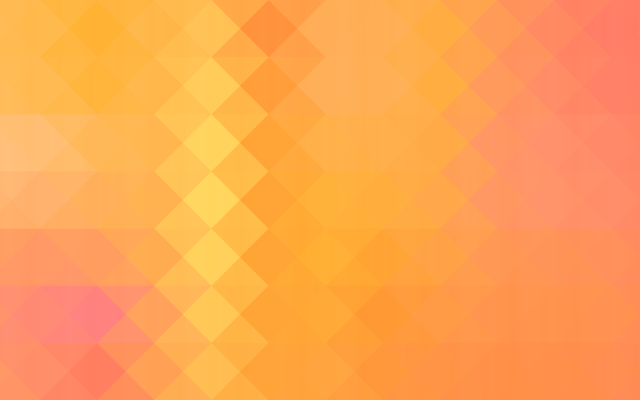
Reproduce this background procedurally as a WebGL 1 fragment shader.

```glsl
precision highp float;
// Seven rows of small diamonds with half diamonds filling the gaps between them.
// Each facet takes one flat colour from a soft field of amber, yellow and coral
// pools; faint vertical streaks are added and supersampling smooths the edges.
uniform vec2 u_resolution;

const float ROWS = 7.0;
const float MID_COLUMN = 5.9;    // column coordinate at the canvas centre
const float SAMPLES = 3.0;       // supersampling steps per axis

// Blend a pool of colour into the field around a cell.
vec3 pool(vec3 base, vec2 cell, vec2 centre, vec2 radius, vec2 greenBlue) {
  vec2 d = (cell - centre) / radius;
  return mix(base, vec3(1.0, greenBlue), exp(-dot(d, d)));
}

// Colour field, in columns from the left and rows from the top.
vec3 field(vec2 cell) {
  vec3 amber = vec3(1.0, 0.68, 0.29);
  vec3 coral = vec3(1.0, 0.52, 0.40);
  vec3 c = mix(amber, coral, smoothstep(6.5, 12.0, cell.x));

  // left: pale amber, gold, peach, then salmon and pink
  c = pool(c, cell, vec2(1.0, 0.5), vec2(3.0, 2.6), vec2(0.74, 0.34));
  c = pool(c, cell, vec2(2.0, 0.3), vec2(0.9, 1.4), vec2(0.70, 0.20));
  c = pool(c, cell, vec2(0.4, 2.4), vec2(1.4, 0.9), vec2(0.77, 0.52));
  c = pool(c, cell, vec2(0.8, 5.2), vec2(1.8, 1.8), vec2(0.55, 0.45));
  c = pool(c, cell, vec2(2.0, 5.0), vec2(0.8, 0.7), vec2(0.51, 0.51));
  c = pool(c, cell, vec2(2.0, 6.2), vec2(0.8, 0.7), vec2(0.49, 0.38));

  // middle: peach over amber, between strong vertical bands
  c = pool(c, cell, vec2(6.3, 0.8), vec2(1.2, 1.7), vec2(0.69, 0.38));
  c = pool(c, cell, vec2(6.0, 4.0), vec2(1.8, 2.0), vec2(0.71, 0.21));
  c = pool(c, cell, vec2(7.0, 5.2), vec2(0.9, 1.6), vec2(0.61, 0.17));
  c = pool(c, cell, vec2(8.0, 1.0), vec2(0.6, 2.0), vec2(0.69, 0.24));
  c = pool(c, cell, vec2(4.0, 2.8), vec2(0.6, 3.4), vec2(0.85, 0.38));
  c = pool(c, cell, vec2(5.0, 3.0), vec2(0.6, 9.0), vec2(0.645, 0.21));
  c = pool(c, cell, vec2(5.0, -0.4), vec2(0.6, 1.4), vec2(0.57, 0.24));

  // right: rosy centre, deep coral above, burnt orange below
  c = pool(c, cell, vec2(10.0, 2.4), vec2(1.5, 1.7), vec2(0.58, 0.43));
  c = pool(c, cell, vec2(10.0, 4.8), vec2(2.0, 1.1), vec2(0.585, 0.31));
  c = pool(c, cell, vec2(9.2, 6.5), vec2(2.8, 1.4), vec2(0.56, 0.28));
  return pool(c, cell, vec2(11.2, 0.0), vec2(1.2, 2.0), vec2(0.49, 0.40));
}

// Flat colour of the diamond or half diamond that contains p.
vec3 facet(vec2 p) {
  float row = floor(p.y);
  vec2 local = vec2(fract(p.x + 0.5), fract(p.y)) - 0.5;
  if (abs(local.x) + abs(local.y) < 0.5) {
    return field(vec2(floor(p.x + 0.5), row));
  }
  // half diamonds average the columns on either side
  vec2 left = vec2(floor(p.x), row + 0.15 * sign(local.y));
  return 0.5 * (field(left) + field(left + vec2(1.0, 0.0)));
}

// Layered sines for faint vertical streaks.
float streaks(float x) {
  return sin(x * 5.3) + 0.6 * sin(x * 11.9 + 1.3) + 0.4 * sin(x * 23.7 + 4.1);
}

void main() {
  float scale = ROWS / u_resolution.y;
  vec3 colour = vec3(0.0);
  for (float j = 0.0; j < SAMPLES; j++) {
    for (float i = 0.0; i < SAMPLES; i++) {
      vec2 pixel = gl_FragCoord.xy + (vec2(i, j) + 0.5) / SAMPLES - 0.5;
      vec2 p = vec2((pixel.x - 0.5 * u_resolution.x) * scale + MID_COLUMN,
                    ROWS - pixel.y * scale);
      colour += facet(p);
    }
  }
  colour /= SAMPLES * SAMPLES;
  float x = (gl_FragCoord.x - 0.5 * u_resolution.x) * scale + MID_COLUMN;
  colour.gb += vec2(0.003, 0.005) * streaks(x);
  gl_FragColor = vec4(colour, 1.0);
}
```
